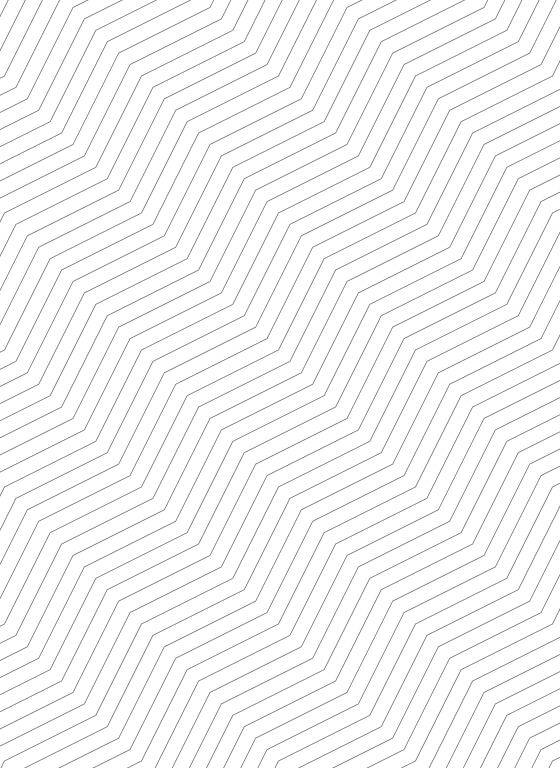
Write a WebGL 2 fragment shader that draws this pattern.

```glsl
#version 300 es
precision highp float;
// Thin grey zigzag lines climbing from lower left to upper right on white.
// Diagonal axes turn them into a triangle wave, repeated by fract; each line
// is box-filtered over one pixel so that hairlines keep their weight.

uniform vec2 u_resolution;
out vec4 fragColor;

// Distance to the nearest multiple of the period
float repeatDistance(float value, float period) {
    return abs(fract(value / period + 0.5) - 0.5) * period;
}

// Share of a pixel covered by a line of the given half width
float lineCoverage(float dist, float halfWidth, float pixel) {
    return clamp((halfWidth - dist) / pixel + 0.5, 0.0, 1.0)
         - clamp((-halfWidth - dist) / pixel + 0.5, 0.0, 1.0);
}

void main() {
    // Canvas heights, measured from the top left
    vec2 p = vec2(gl_FragCoord.x, u_resolution.y - gl_FragCoord.y) / u_resolution.y;

    // Diagonal axes: along the lines and across them
    float along = p.y - p.x;
    float across = p.x + p.y;

    // A third of the fold gives slopes of 1/2 and 2
    float fold = repeatDistance(along - 0.0931, 0.3568);
    float zigzag = across + fold / 3.0;

    // Divide by the gradient length for the true distance
    float dist = repeatDistance(zigzag - 0.0156, 0.02973) / sqrt(20.0 / 9.0);
    float ink = lineCoverage(dist, 0.00044, 1.0 / u_resolution.y);

    vec3 paper = vec3(1.0);
    vec3 lineGrey = vec3(0.35);
    fragColor = vec4(mix(paper, lineGrey, ink), 1.0);
}
```
